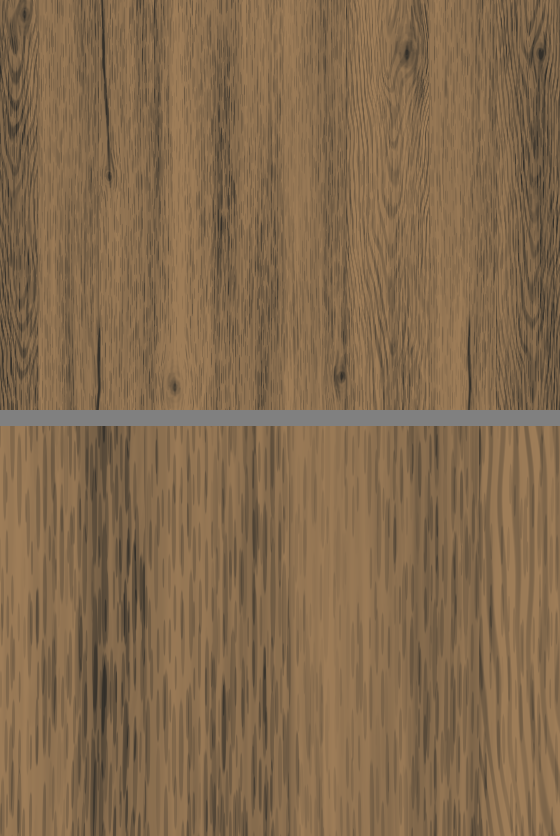
Top: the whole. Bottom: its middle third, enlarged.
A Shadertoy shader for this texture:

```glsl
// Rustic oak boards standing side by side, with pores, arched growth rings,
// dark stains, knots and drying cracks. Every layer adds to one darkness
// value, which is finally blended between a light and a dark wood colour.

#define LIGHT_WOOD vec3(0.62, 0.49, 0.345)
#define DARK_WOOD vec3(0.20, 0.185, 0.16)
#define BASE_DARKNESS 0.0
#define PORE_DEPTH 0.23
#define STREAK_DEPTH 0.30
#define BROAD_DEPTH 0.42
#define STAIN_DEPTH 0.70
#define RING_DEPTH 0.36
#define RING_DENSITY 105.0
#define SEAM_WIDTH 0.003
#define CRACK_WIDTH 0.0026

const float TAU = 6.2831853;
const float FAR_EDGE = 1.375;

// Boards: left edge, tone, stain strength, ring strength
const int BOARD_COUNT = 9;
const vec4 BOARDS[BOARD_COUNT] = vec4[](
    vec4(0.000, 0.08, 0.20, 0.9), vec4(0.093, 0.12, 0.40, 0.0),
    vec4(0.240, 0.07, 0.65, 0.0), vec4(0.375, 0.03, 0.95, 0.1),
    vec4(0.573, 0.07, 0.70, 0.0), vec4(0.690, 0.12, 1.00, 0.0),
    vec4(0.845, 0.07, 0.30, 1.0), vec4(1.046, 0.10, 0.45, 0.0),
    vec4(1.210, 0.13, 0.35, 0.9));

// Knots: centre and radius
const int KNOT_COUNT = 6;
const vec3 KNOTS[KNOT_COUNT] = vec3[](
    vec3(0.060, 0.965, 0.020), vec3(0.993, 0.867, 0.032),
    vec3(0.427, 0.055, 0.022), vec3(1.317, 0.870, 0.015),
    vec3(0.266, 0.570, 0.012), vec3(0.833, 0.080, 0.016));

// Cracks: x, lower end, upper end, sideways bend
const int CRACK_COUNT = 3;
const vec4 CRACKS[CRACK_COUNT] = vec4[](
    vec4(0.245, 0.42, 1.30, 0.034), vec4(0.241, -0.15, 0.27, -0.003),
    vec4(1.142, -0.15, 0.28, 0.008));

float hash(vec2 p) {
    vec3 h = fract(vec3(p.xyx) * 0.1031);
    h += dot(h, h.yzx + 33.33);
    return fract((h.x + h.y) * h.z);
}

// Smooth noise along one column, shifted so that columns never line up
float column(float c, float y) {
    y += 19.0 * hash(vec2(c, 71.0));
    float f = fract(y);
    return mix(hash(vec2(c, floor(y))), hash(vec2(c, floor(y) + 1.0)), f * f * (3.0 - 2.0 * f));
}

float noise(vec2 p) {
    float f = fract(p.x);
    return mix(column(floor(p.x), p.y), column(floor(p.x) + 1.0, p.y), f * f * (3.0 - 2.0 * f));
}

float fbm(vec2 p) {
    return 0.55 * noise(p) + 0.3 * noise(p * 2.1 + 7.3) + 0.15 * noise(p * 4.3 + 19.1);
}

// Thin pointed dashes, one at most per cell; share is the part of cells filled
float dashes(vec2 p, vec2 cells, float share, float pixel) {
    p *= cells;
    float c = floor(p.x);
    p.y += 23.0 * hash(vec2(c, 37.0));
    vec2 id = vec2(c, floor(p.y));
    float size = 0.5 + 0.5 * hash(id + 13.0);
    float along = abs(fract(p.y) - 0.5) / (0.5 * size);
    float across = abs(fract(p.x) - 0.35 - 0.3 * hash(id + 29.0));
    float width = 0.3 * size * sqrt(max(1.0 - along * along, 0.0));
    float blur = 0.6 * pixel * cells.x;
    float line = smoothstep(width + blur, width - blur, across) * smoothstep(1.0, 0.8, along);
    return line * smoothstep(share + 0.1, share - 0.1, hash(id + 5.0));
}

// Dark core, faint rings and halo of one knot
float knotDarkness(vec2 offset, float radius) {
    float d = length(offset / (radius * vec2(0.6, 1.0)));
    d += 0.6 * (fbm(offset * 60.0 + 40.0) - 0.5);
    float rings = 0.5 + 0.5 * sin(d * 9.0);
    float slit = smoothstep(0.2, 0.0, abs(offset.x) / radius) * smoothstep(1.3, 0.3, d);
    return 0.26 * smoothstep(1.3, 0.3, d) + 0.16 * rings * exp(-0.8 * d)
         + 0.16 * exp(-0.25 * d * d) + 0.25 * slit;
}

float crackDarkness(vec2 p, vec4 crack, float pixel) {
    float t = (p.y - crack.y) / (crack.z - crack.y);
    float bend = crack.w * (1.0 - t) * (1.0 - t);
    float wobble = 0.005 * (column(3.0, p.y * 14.0) - 0.5);
    float taper = smoothstep(0.0, 0.3, t) * smoothstep(1.0, 0.75, t);
    float width = CRACK_WIDTH * taper * (0.5 + column(9.0, p.y * 18.0));
    float d = abs(p.x - crack.x - bend - wobble);
    return taper * (0.65 * smoothstep(width + pixel, width - pixel, d) + 0.12 * exp(-d * 160.0));
}

void mainImage(out vec4 fragColor, in vec2 fragCoord) {
    vec2 p = fragCoord / iResolution.y;
    float pixel = 1.0 / iResolution.y;

    // Find the board
    int id = 0;
    for (int i = 1; i < BOARD_COUNT; i++) if (p.x >= BOARDS[i].x) id = i;
    vec4 board = BOARDS[id];
    float right = id + 1 < BOARD_COUNT ? BOARDS[min(id + 1, BOARD_COUNT - 1)].x : FAR_EDGE;
    float seed = float(id) * 1.7;
    float darkness = BASE_DARKNESS + board.y;

    // Bend the grain around the knots of this board
    vec2 grain = p;
    grain.x += 0.010 * (noise(vec2(p.x * 5.0 + seed, p.y * 2.5)) - 0.5);
    for (int i = 0; i < KNOT_COUNT; i++) {
        vec3 knot = KNOTS[i];
        if (knot.x < board.x || knot.x > right) continue;
        vec2 offset = p - knot.xy;
        vec2 q = offset / (knot.z * vec2(1.9, 3.6));
        grain.x -= 0.75 * offset.x * exp(-dot(q, q));
        darkness += knotDarkness(offset, knot.z);
    }

    // Broad tone, long fibres and thin pores
    vec2 g = grain + seed;
    float broad = fbm(g * vec2(11.0, 0.8));
    float streak = 0.3 * noise(g * vec2(70.0, 1.0)) + 0.4 * noise(g * vec2(150.0, 2.5))
                 + 0.3 * noise(g * vec2(310.0, 6.0));
    float pores = dashes(g, vec2(150.0, 11.0), 0.6, pixel)
                + dashes(g + 0.37, vec2(205.0, 19.0), 0.6, pixel);
    darkness += BROAD_DEPTH * (broad - 0.5) + STREAK_DEPTH * (streak - 0.5);
    darkness += PORE_DEPTH * pores * (0.3 + 1.2 * broad);

    // Stains gather near the right side of a board and break into thin fibres
    float reach = 0.025 + 0.035 * column(seed, p.y * 2.2);
    float stain = exp(-pow((right - 0.018 - grain.x) / reach, 2.0));
    stain *= board.z * smoothstep(-0.1, 0.7, column(seed + 4.0, p.y * 2.0));
    stain += 0.6 * smoothstep(0.52, 0.85, fbm(g * vec2(14.0, 0.9) + 31.0));
    float flecks = dashes(g + 0.71, vec2(125.0, 9.0), 0.75, pixel)
                 + 0.6 * dashes(g + 0.53, vec2(180.0, 15.0), 0.7, pixel);
    darkness += STAIN_DEPTH * stain * (0.22 + 0.6 * min(flecks, 1.0) + 0.4 * (streak - 0.5));

    // Arched growth rings, broken up by the fibres
    float axis = mix(board.x, right, 0.55) + 0.03 * (column(seed + 8.0, p.y * 2.5) - 0.5);
    float side = grain.x - axis;
    float phase = RING_DENSITY * sqrt(side * side + 0.0004) - 9.0 * p.y;
    phase += 2.5 * noise(g * vec2(12.0, 4.0)) + 0.9 * noise(g * vec2(45.0, 14.0));
    float rings = smoothstep(0.4, 0.95, 0.5 + 0.5 * sin(TAU * phase));
    rings *= 0.3 + 0.8 * noise(g * vec2(24.0, 3.0));
    darkness += RING_DEPTH * board.w * rings;

    // Seams and cracks
    darkness += 0.2 * smoothstep(SEAM_WIDTH, 0.0, p.x - board.x) * step(1.0, float(id));
    for (int i = 0; i < CRACK_COUNT; i++) darkness += crackDarkness(p, CRACKS[i], pixel);

    fragColor = vec4(mix(LIGHT_WOOD, DARK_WOOD, clamp(darkness, 0.0, 1.0)), 1.0);
}
```
